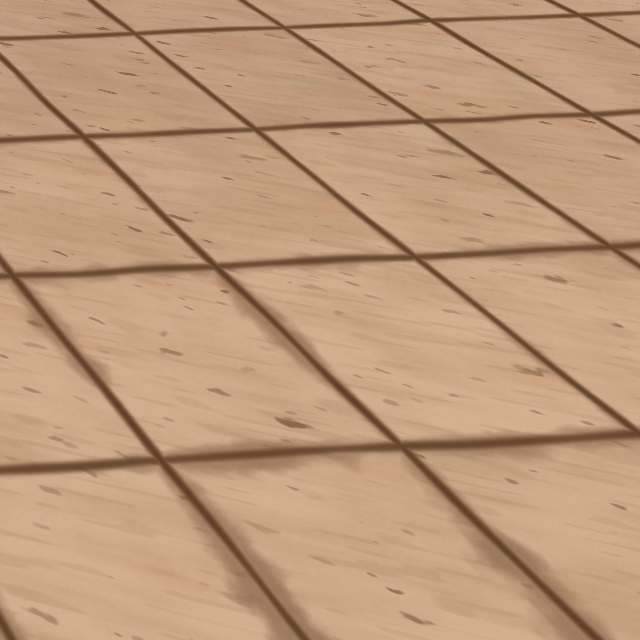
Write a WebGL 2 fragment shader that draws this texture.

```glsl
#version 300 es
precision highp float;
uniform vec2 u_resolution;
out vec4 fragColor;

float hash(vec2 p) {
  return fract(sin(dot(p, vec2(127.1, 311.7))) * 43758.5453);
}

float noise(vec2 p) {
  vec2 i = floor(p), f = fract(p);
  f = f * f * (3.0 - 2.0 * f);
  return mix(mix(hash(i), hash(i + vec2(1, 0)), f.x),
             mix(hash(i + vec2(0, 1)), hash(i + vec2(1, 1)), f.x), f.y);
}

float fbm(vec2 p) {
  float sum = 0.0, amp = 0.5;
  for (int i = 0; i < 4; i++) {
    sum += amp * noise(p);
    p = p * 2.03 + 17.3;
    amp *= 0.5;
  }
  return sum / 0.9375;
}

// Canvas position (y down) to floor coordinates, one unit per tile
vec2 floorCoord(vec2 p) {
  mat3 floorToCanvas = mat3(0.2357, -0.0095, 0.005,
                            0.1398, 0.125, -0.1232,
                            0.2083, 0.0521, 1.0);
  vec3 q = inverse(floorToCanvas) * vec3(p, 1.0);
  return q.xy / q.z;
}

// Short ragged pits, at most one per cell of the stone
float pits(vec2 p, vec2 cells, float share) {
  vec2 g = p * cells, id = floor(g);
  float size = hash(id + 3.7);
  vec2 centre = 0.5 + 0.36 * (vec2(hash(id + 11.1), hash(id + 23.9)) - 0.5);
  vec2 d = fract(g) - centre;
  d.y += 0.22 * (noise(p * vec2(24.0, 9.0)) - 0.5);
  d /= mix(vec2(0.08, 0.09), vec2(0.29, 0.17), size * size);
  float ragged = length(d) + 0.7 * (noise(p * vec2(45.0, 60.0)) - 0.5);
  float depth = 0.25 + 0.75 * hash(id + 41.3);
  return step(hash(id), share) * depth * (1.0 - smoothstep(0.45, 1.15, ragged));
}

void main() {
  vec2 p = gl_FragCoord.xy / u_resolution;
  p.y = 1.0 - p.y;
  vec2 uv = floorCoord(p);
  uv += 0.016 * (vec2(noise(uv * 3.0), noise(uv * 3.0 + 50.0)) - 0.5);
  vec2 tile = floor(uv);
  vec2 edge = uv - round(uv);

  // Stone: slanted veins and clouds, differing per tile
  vec2 grain = vec2(uv.x, uv.y - 0.38 * uv.x) + 7.0 * hash(tile);
  float veins = fbm(grain * vec2(3.0, 16.0));
  float clouds = fbm(uv * 2.3 + 31.0 * hash(tile + 5.0));
  vec3 color = mix(vec3(0.74, 0.60, 0.475), vec3(0.81, 0.67, 0.55),
                   smoothstep(0.15, 0.75, 0.45 * veins + 0.55 * clouds));
  color *= 0.985 + 0.03 * hash(tile + 9.0);
  color *= mix(0.96, 1.02, smoothstep(0.0, 0.6, p.y));
  float rust = smoothstep(0.55, 0.85, fbm(grain * vec2(1.5, 4.0) + 80.0));
  color = mix(color, vec3(0.76, 0.57, 0.42), 0.5 * rust);

  // Pits and faint scratches
  float holes = max(pits(grain, vec2(4.0, 7.0), 0.34),
                    0.6 * pits(grain + 13.7, vec2(7.0, 12.0), 0.16));
  color = mix(color, vec3(0.46, 0.33, 0.23), 0.75 * holes);
  float scratch = smoothstep(0.64, 0.82, noise(grain * vec2(7.0, 38.0)));
  color = mix(color, vec3(0.66, 0.51, 0.39), 0.22 * scratch);

  // Dirt spreading from the joints, heavier toward the lower left
  float wear = smoothstep(0.3, 4.6, uv.y - 0.6 * uv.x);
  float patches = smoothstep(0.3, 0.75, fbm(uv * 1.7 + 4.0));
  float ragged = fbm(uv * 11.0);
  vec2 spread = vec2(0.035 + 0.13 * wear * patches) * (0.45 + 1.1 * ragged);
  spread.x *= edge.x < 0.0 ? 1.15 : 0.85;
  vec2 band = 1.0 - smoothstep(0.3 * spread, spread + 0.012, abs(edge));
  float dirt = max(band.x, band.y) * (0.6 + 0.25 * patches);
  color = mix(color, vec3(0.57, 0.44, 0.33), dirt);

  // Dark joints with uneven width and depth
  vec2 along = vec2(noise(vec2(uv.y * 4.0, round(uv.x) * 9.0)),
                    noise(vec2(uv.x * 4.0, round(uv.y) * 9.0 + 60.0)));
  vec2 aa = fwidth(uv);
  vec2 core = 1.0 - smoothstep(vec2(0.003), 0.018 + 0.014 * along + aa, abs(edge));
  core *= vec2(0.85, 0.72) + 0.15 * along;
  color = mix(color, vec3(0.37, 0.245, 0.15), max(core.x, core.y));

  color += 0.012 * (noise(p * 190.0) - 0.5);
  fragColor = vec4(color, 1.0);
}
```
